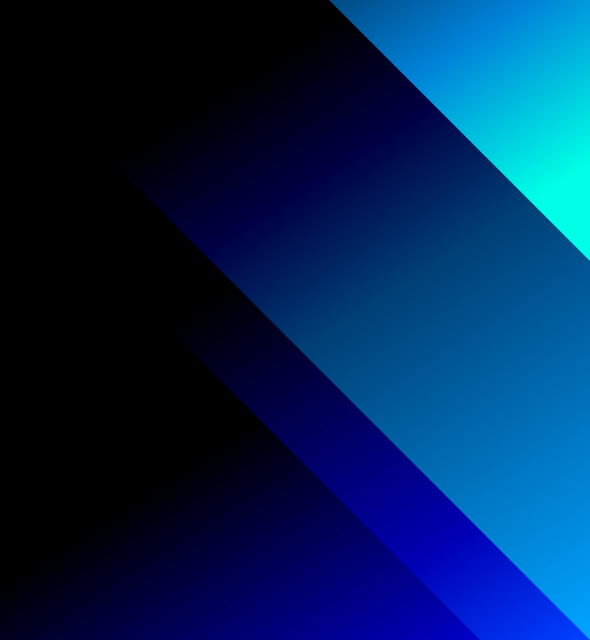
Give the GLSL for this background, as a Shadertoy shader.

```glsl
// Overlapping diagonal panels with blue and cyan gradients over black.

const vec3 BLACK    = vec3(0.0);
const vec3 NAVY     = vec3(0.0, 0.0, 0.27);
const vec3 TEAL     = vec3(0.0, 0.25, 0.46);
const vec3 AZURE    = vec3(0.0, 0.51, 0.85);
const vec3 SKY      = vec3(0.0, 0.64, 1.0);
const vec3 CYAN     = vec3(0.0, 1.0, 0.90);
const vec3 ROYAL    = vec3(0.0, 0.0, 0.71);
const vec3 ELECTRIC = vec3(0.0, 0.25, 1.0);
const vec3 COBALT   = vec3(0.0, 0.0, 0.78);

// Linear position of t between two stops, clamped to 0..1
float ramp(float start, float end, float t) {
    return clamp((t - start) / (end - start), 0.0, 1.0);
}

// Gradient through three colours placed at the given stops
vec3 gradient(vec3 a, vec3 b, vec3 c, vec3 stops, float t) {
    vec3 lower = mix(a, b, ramp(stops.x, stops.y, t));
    return mix(lower, c, ramp(stops.y, stops.z, t));
}

// Coverage of the area above the falling 45 degree line x + y = offset
float aboveDiagonal(vec2 p, float offset, float pixel) {
    float dist = (p.x + p.y - offset) * 0.70711;
    return smoothstep(-0.7 * pixel, 0.7 * pixel, dist);
}

void mainImage(out vec4 fragColor, in vec2 fragCoord) {
    vec2 p = fragCoord / iResolution.y;
    float pixel = 1.0 / iResolution.y;

    // Shared light direction, growing toward the lower right
    float t = dot(vec2(p.x, 1.0 - p.y), vec2(0.54, 0.84));

    // Panels from the lower left to the upper right
    vec3 corner = mix(BLACK, COBALT, ramp(0.77, 1.24, t));
    vec3 strip  = gradient(BLACK, ROYAL, ELECTRIC, vec3(0.57, 1.095, 1.33), t);
    vec3 broad  = gradient(NAVY, TEAL, SKY, vec3(0.505, 0.715, 1.33), t);
    broad *= ramp(0.31, 0.505, t);
    vec3 bright = gradient(TEAL, AZURE, CYAN, vec3(0.25, 0.45, 0.713), t);

    // Stack the panels along their diagonal edges
    vec3 color = corner;
    color = mix(color, strip,  aboveDiagonal(p, 0.750, pixel));
    color = mix(color, broad,  aboveDiagonal(p, 0.922, pixel));
    color = mix(color, bright, aboveDiagonal(p, 1.514, pixel));

    fragColor = vec4(color, 1.0);
}
```
